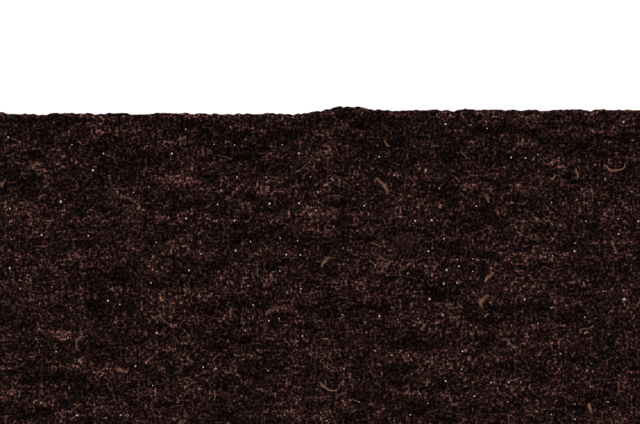
A WebGL 2 fragment shader for this texture:

```glsl
#version 300 es
precision highp float;
// A cross-section of dark crumbly soil with fibres and grit under a white sky.

uniform vec2 u_resolution;
out vec4 fragColor;

// Lengths are in canvas heights.
const vec3 SKY = vec3(1.0);
const vec3 SOIL = vec3(0.122, 0.073, 0.068);
const vec3 TONE_TINT = vec3(1.0, 1.1, 1.06);   // pale tones lose saturation
const vec3 STRAW = vec3(0.60, 0.43, 0.31);
const vec3 GRIT = vec3(0.80, 0.75, 0.72);
const float LEFT_LEVEL = 0.731;
const float RIGHT_LEVEL = 0.740;
const vec3 MOUND = vec3(0.828, 0.047, 0.008);  // x, half width, height
const vec3 BIG_CLOD = vec3(0.957, 0.431, 0.027); // x, y, radius
const vec4 CHAFF = vec4(0.753, 0.504, 0.032, 0.011); // x, y, radii
const float GRAIN = 1.35;
const float STREAKS = 0.55;

vec3 hash3(vec2 p) {
    vec3 q = fract(p.xyx * vec3(0.1031, 0.1030, 0.0973));
    q += dot(q, q.yxz + 33.33);
    return fract((q.xxy + q.yzz) * q.zyx);
}

float cornerSlope(vec2 cell, vec2 offset) {
    float angle = 6.2832 * hash3(cell).x;
    return dot(vec2(cos(angle), sin(angle)), offset);
}

float gradientNoise(vec2 p) {
    vec2 i = floor(p), f = p - i;
    vec2 u = f * f * f * (f * (f * 6.0 - 15.0) + 10.0);
    vec2 e = vec2(1.0, 0.0);
    return mix(mix(cornerSlope(i, f), cornerSlope(i + e, f - e), u.x),
               mix(cornerSlope(i + e.yx, f - e.yx), cornerSlope(i + 1.0, f - 1.0), u.x), u.y);
}

float surfaceHeight(float x) {
    float s = (x - MOUND.x) / MOUND.y;
    return mix(LEFT_LEVEL, RIGHT_LEVEL, smoothstep(0.68, 0.80, x))
         + MOUND.z * exp(-s * s * s * s)
         + 0.005 * gradientNoise(vec2(x * 20.0, 3.5))
         + 0.004 * gradientNoise(vec2(x * 75.0, 8.5));
}

// One lump lit from above, with a shadow under its lower rim.
float lumpShade(vec2 d) {
    float r = length(d);
    float body = smoothstep(1.0, 0.8, r) * (0.06 + 0.42 * d.y);
    float shadow = smoothstep(0.35, 0.0, abs(r - 1.1)) * smoothstep(0.1, -0.9, d.y);
    return body - 0.55 * shadow;
}

float clods(vec2 p, float size, float seed) {
    vec2 q = p / size, cell = floor(q);
    float shade = 0.0;
    for (int k = 0; k < 9; k++) {
        vec2 c = cell + vec2(k % 3 - 1, k / 3 - 1);
        vec3 h = hash3(c + seed);
        shade += lumpShade((q - c - h.xy) * vec2(0.8, 1.1) / mix(0.18, 0.55, h.z * h.z));
    }
    return shade;
}

// Coverage of bent strands scattered over a jittered grid.
float fibres(vec2 p, float size, float chance, float px, float seed) {
    vec2 q = p / size, cell = floor(q);
    float cover = 0.0;
    for (int k = 0; k < 9; k++) {
        vec2 c = cell + vec2(k % 3 - 1, k / 3 - 1);
        vec3 place = hash3(c + seed), form = hash3(c + seed + 57.0);
        float a = 6.2832 * form.x;
        vec2 d = mat2(cos(a), -sin(a), sin(a), cos(a)) * (q - c - place.xy);
        d.y += (form.y - 0.5) * 5.0 * d.x * d.x;
        float halfLength = mix(0.04, 0.22, form.z * form.z);
        float dist = length(vec2(max(abs(d.x) - halfLength, 0.0), d.y));
        float width = mix(0.012, 0.032, form.y);
        float strand = 1.0 - smoothstep(width - px / size, width + px / size, dist);
        cover = max(cover, strand * step(place.z, chance) * mix(0.35, 1.0, form.y));
    }
    return cover;
}

float grit(vec2 p, float size, float chance, float px) {
    vec2 q = p / size, cell = floor(q);
    vec3 h = hash3(cell + 311.0);
    float dist = length(q - cell - 0.2 - 0.6 * h.xy) * size;
    float radius = mix(0.0010, 0.0028, h.x * h.y);
    return step(h.z, chance) * (1.0 - smoothstep(radius - px * 0.5, radius + px, dist));
}

void main() {
    float px = 1.0 / u_resolution.y;
    vec2 p = gl_FragCoord.xy * px;
    float depth = surfaceHeight(p.x) - p.y;

    // Layered relief, from broad bands down to single grains
    vec2 warp = vec2(gradientNoise(p * 45.0), gradientNoise(p * 45.0 + 19.0));
    vec2 w = p + 0.009 * warp;
    float tone = STREAKS * gradientNoise(w * vec2(6.0, 17.0) + 5.0);
    tone += 0.65 * gradientNoise(w * vec2(24.0, 34.0) + 40.0);
    tone += 0.80 * gradientNoise(w * vec2(60.0, 76.0) + 70.0);
    tone += GRAIN * gradientNoise(p * 118.0 + 11.0);
    tone += GRAIN * gradientNoise(p * 187.0 + 90.0);

    // Crumbs and clods
    tone += 0.75 * clods(w, 0.075, 20.0) + 0.65 * clods(w, 0.030, 140.0);
    vec2 big = (w - BIG_CLOD.xy) / BIG_CLOD.z;
    tone = mix(tone, tone * 0.5 + 0.12, smoothstep(1.0, 0.7, length(big))) + lumpShade(big);

    // Pale chaff, lit crust and the dim band below it
    vec2 chaff = (w - CHAFF.xy) / CHAFF.zw;
    tone += 0.65 * exp(-dot(chaff, chaff));
    tone += 0.25 * smoothstep(0.014, 0.004, depth);
    tone -= 0.14 * smoothstep(0.01, 0.03, depth) * smoothstep(0.16, 0.05, depth);
    vec3 color = SOIL * exp(clamp(tone, -1.6, 1.35) * TONE_TINT);

    // Strands and bright specks
    float buried = smoothstep(0.01, 0.03, depth);
    float strands = max(fibres(w, 0.095, 0.50, px, 400.0), 0.6 * fibres(w, 0.042, 0.45, px, 700.0));
    color = mix(color, STRAW * (0.85 + 0.5 * warp.x), 0.8 * strands * buried);
    color = mix(color, GRIT, 0.8 * grit(p, 0.038, 0.20, px) * buried);

    fragColor = vec4(mix(SKY, color, smoothstep(-px, px, depth)), 1.0);
}
```
